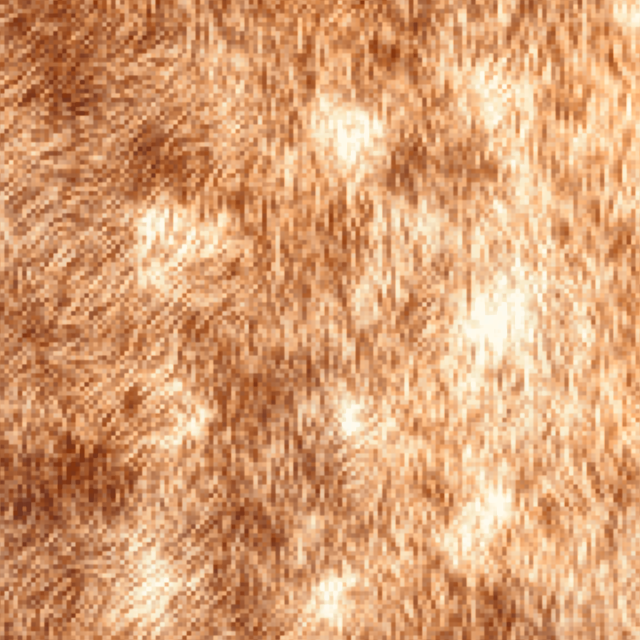
Reproduce this texture procedurally as a Shadertoy shader.

```glsl
// Mottled ginger fur: coarse, softly squared grains run together into short hairs
// that lean on the left and hang upright on the right. Broad noise shades the coat
// from russet to cream, and scattered pale tufts break it up.

const float GRAINS = 144.0;        // grains across the canvas
const float GRAIN_CONTRAST = 0.66;
const float HAIR_FALLOFF = 1.7;    // higher gives shorter hairs
const float PATCH_CONTRAST = 3.3;
const float STRAND_CONTRAST = 1.0;
const float SIDE_SHADE = 1.6;      // dark left to light right
const float TUFT_GLOW = 2.3;
const float TONE_OFFSET = -0.30;
const int TUFTS = 12;
const int HAIR_REACH = 2;          // grains blended to each side along a hair

const vec3 UMBER  = vec3(0.50, 0.21, 0.08);
const vec3 RUSSET = vec3(0.64, 0.35, 0.18);
const vec3 TAN    = vec3(0.79, 0.53, 0.345);
const vec3 APRICOT = vec3(0.92, 0.68, 0.49);
const vec3 PEACH  = vec3(0.96, 0.79, 0.62);
const vec3 CREAM  = vec3(0.98, 0.92, 0.79);
const vec3 IVORY  = vec3(1.0, 0.98, 0.92);
const vec3 DULL_SHIFT = vec3(-0.035, 0.0, 0.035);

float hash(vec2 p) {
    vec3 q = fract(vec3(p.xyx) * 0.1031);
    q += dot(q, q.yzx + 33.33);
    return fract((q.x + q.y) * q.z);
}

float noise(vec2 p) {
    vec2 i = floor(p), f = fract(p);
    f = f * f * (3.0 - 2.0 * f);
    return mix(mix(hash(i), hash(i + vec2(1, 0)), f.x),
               mix(hash(i + vec2(0, 1)), hash(i + vec2(1, 1)), f.x), f.y);
}

float fbm(vec2 p) {
    float sum = 0.0, weight = 0.5;
    for (int i = 0; i < 4; i++) {
        sum += weight * noise(p);
        p = p * 2.03 + 17.1;
        weight *= 0.55;
    }
    return sum / 1.0094;
}

// Direction of the hairs: slanted on the left, upright on the right
vec2 hairDirection(vec2 p) {
    float angle = mix(0.75, 1.65, smoothstep(0.1, 0.75, p.x));
    angle += 1.3 * (noise(p * 9.0 + 40.0) - 0.5);
    return vec2(cos(angle), sin(angle));
}

// Tone (x) and dullness (y) of one grain, both of about unit spread
vec2 grain(vec2 cell) {
    vec2 dir = hairDirection(cell / GRAINS);
    float falloff = HAIR_FALLOFF * mix(1.4, 0.7, cell.x / GRAINS);
    float sum = 0.0, power = 0.0;
    for (int i = -HAIR_REACH; i <= HAIR_REACH; i++) {
        float weight = exp(-falloff * 0.5 * abs(float(i)));
        sum += weight * (hash(floor(cell + dir * float(i) + 0.5) + 200.0) - 0.5);
        power += weight * weight;
    }
    float tone = sum * sqrt(12.0 / power);
    return vec2(tone, 3.46 * (hash(cell + 531.0) - 0.5));
}

// Grains as squares with softened borders
vec2 grainField(vec2 p) {
    vec2 g = p * GRAINS - 0.5;
    vec2 i = floor(g), f = smoothstep(0.2, 0.8, fract(g));
    return mix(mix(grain(i), grain(i + vec2(1, 0)), f.x),
               mix(grain(i + vec2(0, 1)), grain(i + vec2(1, 1)), f.x), f.y);
}

// Ragged pale tufts, sparse along the dark left edge
float tufts(vec2 p) {
    vec2 ragged = p + 0.16 * (vec2(fbm(p * 14.0), fbm(p * 14.0 + 60.0)) - 0.5);
    float glow = 0.0;
    for (int i = 1; i <= TUFTS; i++) {
        float n = float(i);
        vec2 centre = fract(0.5 + n * vec2(0.7549, 0.5698));
        float radius = mix(0.025, 0.075, hash(vec2(n, 7.0)));
        vec2 d = (ragged - centre) / (radius * vec2(0.9, 1.2));
        glow = max(glow, exp(-dot(d, d)) * smoothstep(0.05, 0.3, centre.x));
    }
    return glow;
}

vec3 furColour(float tone) {
    vec3 c = mix(UMBER, RUSSET, smoothstep(-2.6, -1.6, tone));
    c = mix(c, TAN, clamp((tone + 1.6) / 0.96, 0.0, 1.0));
    c = mix(c, APRICOT, clamp((tone + 0.64) / 0.75, 0.0, 1.0));
    c = mix(c, PEACH, clamp((tone - 0.11) / 0.68, 0.0, 1.0));
    c = mix(c, CREAM, clamp((tone - 0.79) / 0.79, 0.0, 1.0));
    return mix(c, IVORY, smoothstep(1.58, 2.6, tone));
}

void mainImage(out vec4 fragColor, in vec2 fragCoord) {
    vec2 p = fragCoord / iResolution.xy;
    vec2 grains = grainField(p);

    // Broad shading: side light, blotches and upright strands
    float tone = TONE_OFFSET + SIDE_SHADE * (p.x + 0.2 * p.y - 0.6);
    tone += PATCH_CONTRAST * (fbm(p * 8.0 + 3.0) - 0.5);
    float strands = noise(p * vec2(42.0, 12.0) + 90.0) - 0.5;
    tone += STRAND_CONTRAST * strands * smoothstep(0.4, 0.7, p.x);
    tone += TUFT_GLOW * tufts(p) + GRAIN_CONTRAST * grains.x;

    // Dull, pinkish grains at lower left; golden ones elsewhere
    float dull = 0.55 * grains.y + 1.2 * (noise(p * 6.0 + 25.0) - 0.5);
    dull += 0.9 * (0.8 - p.x - 0.6 * p.y);
    dull *= 1.0 - 0.7 * smoothstep(0.6, 1.8, tone);
    fragColor = vec4(clamp(furColour(tone) + DULL_SHIFT * dull, 0.0, 1.0), 1.0);
}
```
